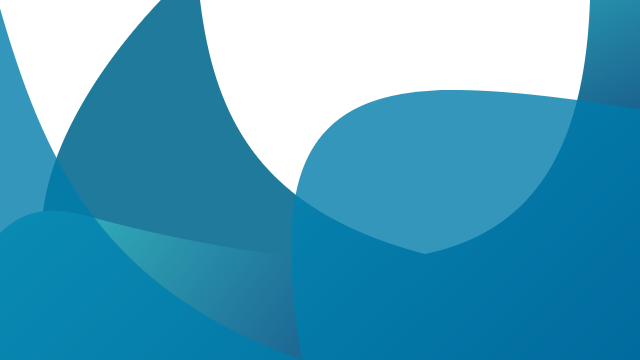
Write a Shadertoy shader that draws this background.

```glsl
// Layout grid spanning the canvas, origin at the lower left
const vec2 GRID = vec2(16.0, 9.0);

// Flat colours
const vec3 PAPER   = vec3(1.0);
const vec3 SKY     = vec3(0.20, 0.59, 0.73);
const vec3 TEAL    = vec3(0.12, 0.48, 0.61);
const vec3 OVERLAP = vec3(0.02, 0.485, 0.655);

// Gradient ends
const vec3 FRONT_LEFT   = vec3(0.035, 0.54, 0.70);
const vec3 FRONT_RIGHT  = vec3(0.0, 0.42, 0.62);
const vec3 WEDGE_LIGHT  = vec3(0.19, 0.66, 0.72);
const vec3 WEDGE_DARK   = vec3(0.11, 0.41, 0.58);
const vec3 CORNER_LIGHT = vec3(0.15, 0.56, 0.67);
const vec3 CORNER_DARK  = vec3(0.10, 0.39, 0.56);

// Cubic control points, ascending along the first axis
const vec4 SWEEP_X = vec4(0.0, 1.15, 2.60, 7.54);
const vec4 SWEEP_Y = vec4(8.79, 4.81, 1.79, 0.0);
const vec4 SAIL_Y = vec4(3.73, 5.46, 7.40, 9.0);
const vec4 SAIL_X = vec4(1.08, 1.29, 2.50, 4.02);
const vec4 HILL_X = vec4(0.0, 0.73, 1.50, 2.33);
const vec4 HILL_Y = vec4(3.17, 3.90, 3.79, 3.56);
const vec4 SLOPE_X = vec4(2.33, 3.96, 5.62, 7.29);
const vec4 SLOPE_Y = vec4(3.56, 3.12, 2.79, 2.60);
const vec4 BOWL_LEFT_Y = vec4(2.65, 3.71, 5.88, 9.0);
const vec4 BOWL_LEFT_X = vec4(10.62, 6.62, 5.38, 5.0);
const vec4 BOWL_RIGHT_Y = vec4(2.65, 3.21, 5.25, 9.0);
const vec4 BOWL_RIGHT_X = vec4(10.62, 13.33, 14.62, 14.75);
const vec4 DOME_LOW_Y = vec4(0.0, 0.88, 1.92, 2.96);
const vec4 DOME_LOW_X = vec4(7.56, 7.38, 7.27, 7.29);
const vec4 DOME_HIGH_Y = vec4(2.96, 5.88, 6.75, 6.75);
const vec4 DOME_HIGH_X = vec4(7.29, 7.29, 8.85, 11.35);
const vec4 DOME_TOP_X = vec4(11.35, 12.71, 14.38, 16.0);
const vec4 DOME_TOP_Y = vec4(6.75, 6.75, 6.52, 6.27);

float bezier(vec4 c, float t) {
    float s = 1.0 - t;
    return dot(c, vec4(s * s * s, 3.0 * s * s * t, 3.0 * s * t * t, t * t * t));
}

// Height of a curve across an axis, found by bisection along the other
float curveAt(float position, vec4 along, vec4 across) {
    float t = 0.5;
    float stride = 0.25;
    for (int i = 0; i < 20; i++) {
        t += bezier(along, t) < position ? stride : -stride;
        stride *= 0.5;
    }
    return bezier(across, t);
}

// Smooth coverage of the region where d is positive
float cover(float d) {
    float width = length(vec2(dFdx(d), dFdy(d)));
    return clamp(0.5 + d / max(width, 1e-4), 0.0, 1.0);
}

// Linear blend position of p between two points
float ramp(vec2 p, vec2 a, vec2 b) {
    return clamp(dot(p - a, b - a) / dot(b - a, b - a), 0.0, 1.0);
}

void mainImage(out vec4 fragColor, in vec2 fragCoord) {
    vec2 p = fragCoord / iResolution.xy * GRID;

    // Edges
    float hillEdge = p.x < HILL_X.w ? curveAt(p.x, HILL_X, HILL_Y)
                                   : curveAt(p.x, SLOPE_X, SLOPE_Y);
    float domeEdge = p.y < DOME_LOW_Y.w ? curveAt(p.y, DOME_LOW_Y, DOME_LOW_X)
                                       : curveAt(p.y, DOME_HIGH_Y, DOME_HIGH_X);
    float domeTop = curveAt(p.x, DOME_TOP_X, DOME_TOP_Y);
    float bowlLeft = curveAt(p.y, BOWL_LEFT_Y, BOWL_LEFT_X);
    float bowlRight = curveAt(p.y, BOWL_RIGHT_Y, BOWL_RIGHT_X);

    // Masks
    float sweep = cover(curveAt(p.x, SWEEP_X, SWEEP_Y) - p.y);
    float sail = cover(p.x - curveAt(p.y, SAIL_Y, SAIL_X));
    float hill = cover(hillEdge - p.y);
    float bowl = cover(p.x - bowlLeft) * cover(bowlRight - p.x)
               * cover(p.y - BOWL_LEFT_Y.x);
    float dome = cover(p.x - domeEdge) * cover(domeTop - p.y);

    // Gradients
    float frontMix = 0.85 * p.x / GRID.x + 0.5 * (2.75 - p.y) / GRID.y;
    vec3 front = mix(FRONT_LEFT, FRONT_RIGHT, clamp(frontMix, 0.0, 1.0));
    vec3 wedge = mix(WEDGE_LIGHT, WEDGE_DARK, ramp(p, vec2(2.33, 3.55), vec2(7.29, 0.0)));
    vec3 corner = mix(CORNER_LIGHT, CORNER_DARK, ramp(p, vec2(14.75, 9.0), vec2(16.0, 6.3)));

    // Layers, back to front
    vec3 color = mix(PAPER, SKY, sweep);
    vec3 sailColor = p.x < BOWL_LEFT_X.x ? mix(TEAL, OVERLAP, sweep) : corner;
    color = mix(color, sailColor, sail * (1.0 - bowl));
    color = mix(color, mix(wedge, front, sweep), hill);
    color = mix(color, mix(front, SKY, bowl), dome);

    fragColor = vec4(color, 1.0);
}
```
